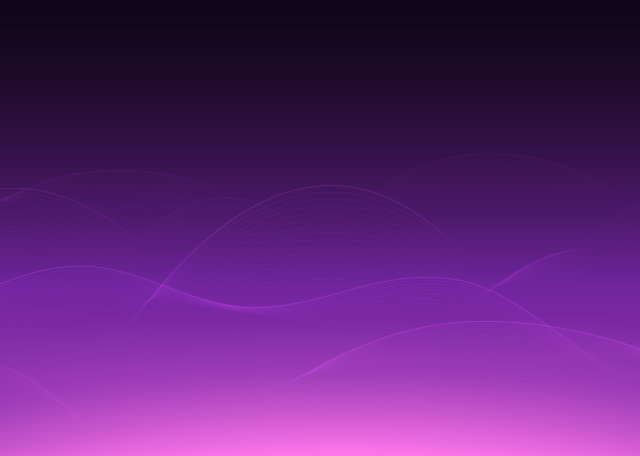
Reproduce this background procedurally as a Shadertoy shader.

```glsl
// Violet dusk gradient with a pink floor glow and fine ribbons of curved lines
#define LINE_COUNT 18
#define LINE_WIDTH 0.0024
#define LINE_COLOR vec3(0.80, 0.24, 0.78)
#define EDGE_GAIN 0.15
#define INNER_GAIN 0.045
#define GLOW_CENTER 0.54
#define GLOW_CURVE 0.30

const int STOPS = 9;
const float stopHeight[STOPS] = float[](
    0.0, 0.08, 0.18, 0.30, 0.37, 0.525, 0.71, 0.87, 1.0);
const vec3 stopColor[STOPS] = vec3[](
    vec3(1.00, 0.47, 0.92), vec3(0.83, 0.36, 0.83), vec3(0.62, 0.24, 0.72),
    vec3(0.48, 0.16, 0.64), vec3(0.44, 0.145, 0.62), vec3(0.30, 0.10, 0.42),
    vec3(0.18, 0.06, 0.25), vec3(0.10, 0.035, 0.14), vec3(0.06, 0.02, 0.09));

// Vertical gradient whose lower bands bend around the glow
vec3 background(vec2 p) {
    float dx = p.x - GLOW_CENTER;
    float h = p.y + GLOW_CURVE * dx * dx * (1.0 - smoothstep(0.0, 0.37, p.y));
    vec3 color = stopColor[0];
    for (int i = 1; i < STOPS; i++) {
        float t = (h - stopHeight[i - 1]) / (stopHeight[i] - stopHeight[i - 1]);
        color = mix(color, stopColor[i], clamp(t, 0.0, 1.0));
    }
    return color;
}

// Antialiased thin line from a height difference and a slope
float stroke(float dy, float slope) {
    float aspect = iResolution.x / iResolution.y;
    float d = abs(dy) / length(vec2(1.0, slope / aspect));
    float width = max(LINE_WIDTH, 1.2 / iResolution.y);
    return LINE_WIDTH / width * (1.0 - smoothstep(0.0, width, d));
}

// The outer line is the brightest; inner lines fade with depth
float lineGain(int i, float t) {
    return i == 0 ? EDGE_GAIN : INNER_GAIN * (1.0 - 0.8 * t);
}

// Soft fade at both ends of a horizontal span
float spanFade(float x, vec2 span, float soft) {
    return smoothstep(span.x, span.x + soft, x)
         * (1.0 - smoothstep(span.y - soft, span.y, x));
}

// Nested parabolas that meet at distance pinch from the peak
float arch(vec2 p, vec2 peak, vec2 bend, vec2 span, float depth, float pinch) {
    float dx = p.x - peak.x;
    float k = dx < 0.0 ? bend.x : bend.y;
    float sum = 0.0;
    for (int i = 0; i < LINE_COUNT; i++) {
        float t = float(i) / float(LINE_COUNT - 1);
        float curve = k - t * depth / (pinch * pinch);
        float y = peak.y - t * depth - curve * dx * dx;
        sum += lineGain(i, t) * stroke(p.y - y, 2.0 * curve * dx);
    }
    return min(sum, 0.22) * spanFade(p.x, span, 0.10);
}

// Upper edge of the long wave, dropping away on the right
float waveHeight(float x) {
    float fall = max(x - 0.72, 0.0);
    return 0.371 + 0.045 * cos(6.2832 * (x - 0.124) / 0.546)
         - 0.024 * smoothstep(0.4, 0.67, x) - 2.0 * fall * fall;
}

// Line sheet below the wave, narrow at its trough
float wave(vec2 p) {
    float top = waveHeight(p.x);
    float slope = (waveHeight(p.x + 0.002) - top) / 0.002;
    float swell = sin(3.1416 * (p.x - 0.36) / 0.62);
    float spread = 0.012 + 0.11 * swell * swell;
    float sum = 0.0;
    for (int i = 0; i < LINE_COUNT; i++) {
        float t = float(i) / float(LINE_COUNT - 1);
        sum += lineGain(i, t) * stroke(p.y - top + t * spread, slope);
    }
    return min(sum, 0.20) * (1.0 - smoothstep(0.80, 0.99, p.x));
}

void mainImage(out vec4 fragColor, in vec2 fragCoord) {
    vec2 p = fragCoord / iResolution.xy;

    // Main ribbons
    float light = wave(p);
    light += arch(p, vec2(0.518, 0.593), vec2(3.1, 3.5), vec2(0.18, 0.74), 0.25, 0.284);
    light += arch(p, vec2(0.755, 0.295), vec2(1.5, 1.0), vec2(0.43, 1.15), 0.09, 0.28);
    light += arch(p, vec2(0.930, 0.456), vec2(3.5, 3.0), vec2(0.73, 0.95), 0.07, 0.15);

    // Fainter ribbons at the sides and behind
    light += 0.7 * arch(p, vec2(0.020, 0.587), vec2(2.8, 3.0), vec2(-0.2, 0.24), 0.16, 0.30);
    light += 0.5 * arch(p, vec2(0.182, 0.626), vec2(2.0, 1.5), vec2(-0.1, 0.36), 0.10, 0.18);
    light += 0.4 * arch(p, vec2(0.762, 0.663), vec2(2.8, 2.0), vec2(0.55, 0.99), 0.10, 0.25);
    light += 0.4 * arch(p, vec2(0.352, 0.566), vec2(5.0, 5.0), vec2(0.19, 0.50), 0.08, 0.16);
    light += 0.5 * arch(p, vec2(1.050, 0.570), vec2(6.0, 6.0), vec2(0.91, 1.20), 0.12, 0.13);
    light += 0.4 * arch(p, vec2(-0.05, 0.210), vec2(4.4, 4.4), vec2(-0.2, 0.14), 0.05, 0.15);

    vec3 color = background(p) + LINE_COLOR * light;
    fragColor = vec4(clamp(color, 0.0, 1.0), 1.0);
}
```
